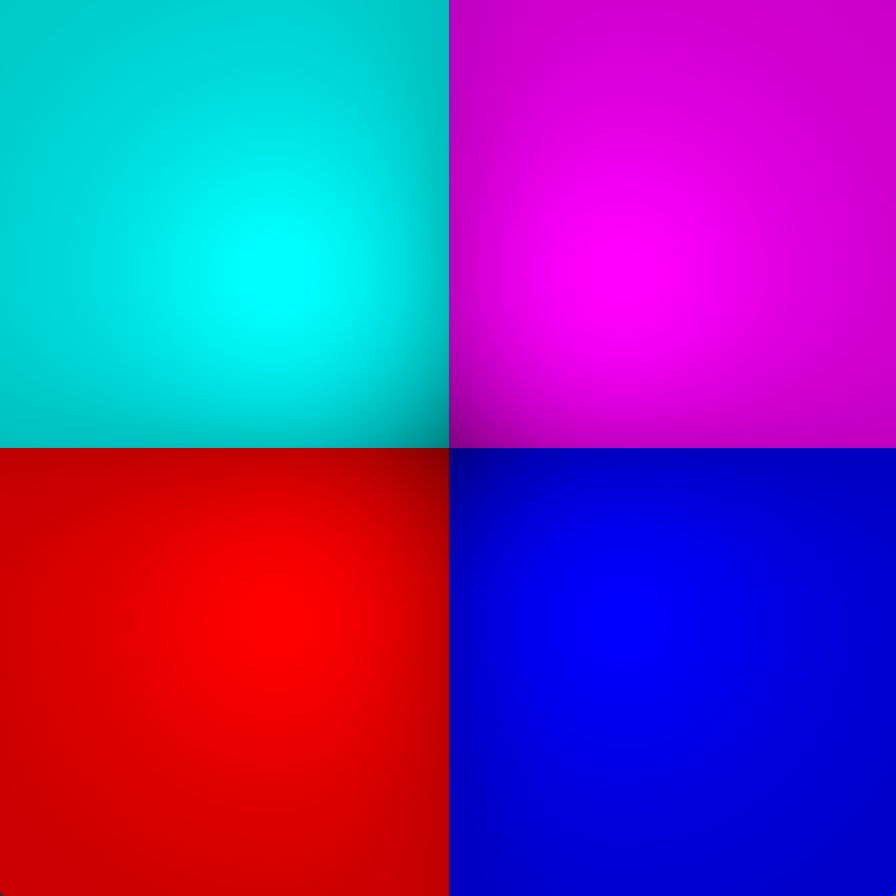
Write a three.js fragment shader that draws this background.

```glsl
// Four flat quadrants in cyan, magenta, red and blue around a dark cross.
// Each holds one mirrored glow: a steep parabolic falloff toward the centre
// and a softer, flattening falloff toward the outer border.

varying vec2 vUv;

const vec3 CYAN = vec3(0.0, 1.0, 1.0);
const vec3 MAGENTA = vec3(1.0, 0.0, 1.0);
const vec3 RED = vec3(1.0, 0.0, 0.0);
const vec3 BLUE = vec3(0.0, 0.0, 1.0);
const vec3 BORDER = vec3(0.16, 0.18, 0.22);

const vec2 CROSS = vec2(0.501, 0.5);
const float GLOW_OFFSET = 0.194;
const float OUTER_SOFTNESS = 26.0;
const float EDGE = 0.0007;
const float CORNER_RADIUS = 0.009;

// Brightness at an offset from the cross: 0.5 at the cross, 1 at the glow.
float glow(vec2 offset, float peak, float softness) {
  vec2 d = abs(offset) - peak;
  vec2 outer = max(d, 0.0);
  float fall = 0.5 * dot(d, d) / (peak * peak);
  return 1.0 - 0.5 * fall / (1.0 + softness * dot(outer, outer));
}

// Blends four colours across the two smoothed seams.
vec3 quadrants(vec2 offset, float edge) {
  vec2 side = smoothstep(-edge, edge, offset);
  vec3 lower = mix(RED, BLUE, side.x);
  vec3 upper = mix(CYAN, MAGENTA, side.x);
  return mix(lower, upper, side.y);
}

// Signed distance to a sheet whose two lower corners are rounded.
float sheetDistance(vec2 p, float radius) {
  vec2 q = vec2(abs(p.x - 0.5) - 0.5, -p.y) + radius;
  return length(max(q, 0.0)) - radius;
}

void main() {
  vec2 offset = vUv - CROSS;

  // Lit quadrants
  vec3 color = quadrants(offset, EDGE);
  color *= glow(offset, GLOW_OFFSET, OUTER_SOFTNESS);

  // Rounded lower corners
  float outside = smoothstep(0.0, 2.0 * EDGE, sheetDistance(vUv, CORNER_RADIUS));
  gl_FragColor = vec4(mix(color, BORDER, outside), 1.0);
}
```
